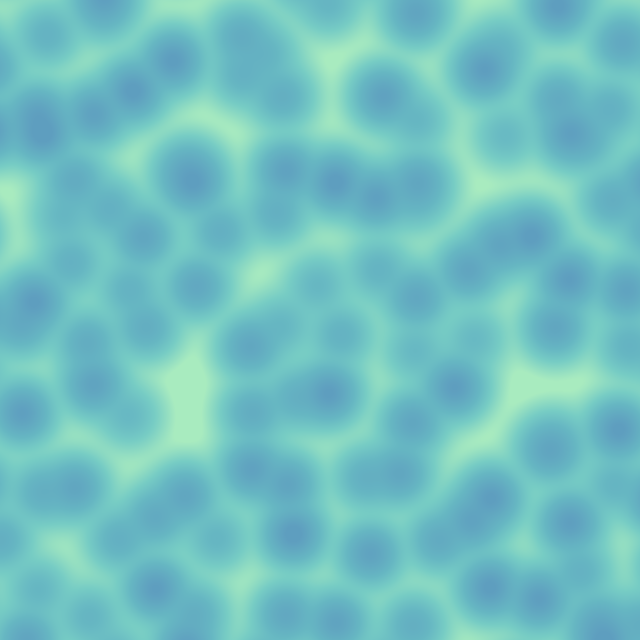
This texture is drawn by a WebGL 2 fragment shader. Its source:

```glsl
#version 300 es
precision highp float;
// Soft cellular field: scattered points at random depths give dark blue cores,
// and a smooth minimum of the distances to them leaves pale green ridges
// in the gaps. A four-stop gradient colours the result.

uniform vec2 u_resolution;
out vec4 fragColor;

// Three random values in 0..1 per grid cell
vec3 hash3(vec2 cell) {
    vec3 p = fract(cell.xyx * vec3(0.1031, 0.1030, 0.0973));
    p += dot(p, p.yxz + 33.33);
    return fract((p.xxy + p.yzz) * p.zyx);
}

// Smooth distance to the nearest scattered point, in cell widths
float softCells(vec2 p) {
    const float sharpness = 10.0;
    vec2 cell = floor(p);
    float sum = 0.0;
    for (int y = -2; y <= 2; y++) {
        for (int x = -2; x <= 2; x++) {
            vec2 neighbor = cell + vec2(x, y);
            vec3 rnd = hash3(neighbor + 17.0);
            float depth = mix(0.12, 0.46, rnd.z);
            float dist = length(vec3(neighbor + rnd.xy - p, depth));
            sum += exp(-sharpness * dist);
        }
    }
    return -log(sum) / sharpness;
}

// Blue cores through teal to pale green
vec3 lagoonGradient(float d) {
    vec3 color = mix(vec3(0.37, 0.62, 0.75), vec3(0.40, 0.715, 0.762),
                     clamp((d - 0.18) / 0.25, 0.0, 1.0));
    color = mix(color, vec3(0.465, 0.80, 0.77), clamp((d - 0.43) / 0.17, 0.0, 1.0));
    return mix(color, vec3(0.66, 0.92, 0.75), clamp((d - 0.60) / 0.26, 0.0, 1.0));
}

void main() {
    vec2 uv = gl_FragCoord.xy / u_resolution.y;
    fragColor = vec4(lagoonGradient(softCells(uv * 10.0)), 1.0);
}
```
